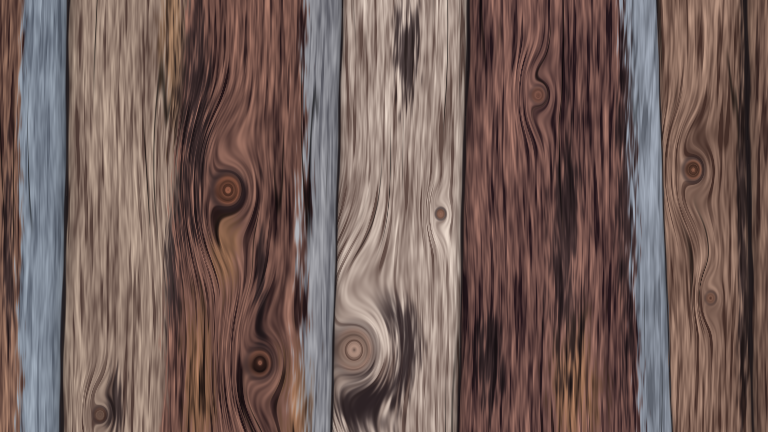
A Shadertoy shader for this texture:

```glsl
// Weathered upright timber boards with knots, stains, cracks and grey worn edges.

// Lengths are in canvas heights. Strips run left to right.
const int STRIPS = 10, KNOTS = 8, DARK_STAINS = 11, GOLD_STAINS = 5;
const float RING_FREQ = 44.0, RING_GAIN = 0.14;
const float FIBRE_FREQ = 30.0, FIBRE_GAIN = 0.50;
const float PORE_FREQ = 120.0, PORE_GAIN = 0.50;
const vec3 GAP_COLOR = vec3(0.10, 0.08, 0.09);
const vec3 STAIN_COLOR = vec3(0.17, 0.13, 0.14);
const vec3 GOLD_COLOR = vec3(0.74, 0.54, 0.38);
const vec3 KNOT_COLOR = vec3(0.46, 0.28, 0.21);
const vec4 CRESCENT = vec4(0.82, 0.19, 0.125, 0.05); // centre, radius, width

// Strip borders: x at top, x at bottom, softness, gap width (0 = stain only)
const vec4 EDGE[9] = vec4[9](
    vec4(0.051, 0.042, 0.012, 0.0), vec4(0.160, 0.142, 0.003, 0.008), vec4(0.432, 0.372, 0.022, 0.0),
    vec4(0.708, 0.702, 0.024, 0.0), vec4(0.792, 0.768, 0.003, 0.004), vec4(1.084, 1.060, 0.003, 0.006),
    vec4(1.440, 1.486, 0.020, 0.0), vec4(1.520, 1.556, 0.003, 0.002), vec4(1.725, 1.743, 0.003, 0.009));
const vec3 LIGHT[STRIPS] = vec3[STRIPS](
    vec3(0.64, 0.49, 0.41), vec3(0.60, 0.64, 0.69), vec3(0.76, 0.67, 0.60), vec3(0.62, 0.45, 0.39),
    vec3(0.65, 0.65, 0.67), vec3(0.86, 0.79, 0.74), vec3(0.62, 0.45, 0.40), vec3(0.63, 0.66, 0.71),
    vec3(0.68, 0.55, 0.48), vec3(0.64, 0.51, 0.44));
const vec3 DARK[STRIPS] = vec3[STRIPS](
    vec3(0.24, 0.16, 0.15), vec3(0.37, 0.40, 0.45), vec3(0.38, 0.30, 0.27), vec3(0.20, 0.13, 0.13),
    vec3(0.38, 0.38, 0.41), vec3(0.44, 0.36, 0.33), vec3(0.20, 0.13, 0.14), vec3(0.40, 0.42, 0.46),
    vec3(0.32, 0.23, 0.20), vec3(0.28, 0.20, 0.18));
// Knots: centre, radius, strength of colour
const vec4 KNOT[KNOTS] = vec4[KNOTS](
    vec4(0.528, 0.56, 0.040, 1.0), vec4(0.602, 0.16, 0.035, 0.7), vec4(0.820, 0.19, 0.055, 0.5),
    vec4(1.605, 0.607, 0.026, 0.9), vec4(1.020, 0.505, 0.013, 0.9), vec4(0.232, 0.04, 0.018, 0.5),
    vec4(1.246, 0.78, 0.020, 0.5), vec4(1.645, 0.31, 0.014, 0.5));
// Stains: centre, radii
const vec4 DARK_STAIN[DARK_STAINS] = vec4[DARK_STAINS](
    vec4(0.94, 0.88, 0.035, 0.18), vec4(0.605, 0.37, 0.018, 0.20), vec4(0.45, 0.72, 0.05, 0.38),
    vec4(0.40, 0.35, 0.025, 0.22), vec4(0.265, 0.08, 0.028, 0.11), vec4(1.13, 0.16, 0.04, 0.15),
    vec4(1.31, 0.42, 0.055, 0.34), vec4(1.45, 0.55, 0.026, 0.55), vec4(0.86, 0.05, 0.09, 0.10),
    vec4(0.02, 0.40, 0.02, 0.30), vec4(1.72, 0.50, 0.016, 0.60));
const vec4 GOLD_STAIN[GOLD_STAINS] = vec4[GOLD_STAINS](
    vec4(0.455, 0.12, 0.05, 0.26), vec4(0.68, 0.05, 0.05, 0.22), vec4(1.33, 0.10, 0.07, 0.22),
    vec4(0.40, 0.90, 0.04, 0.28), vec4(0.52, 0.42, 0.05, 0.12));

vec2 gradient(vec2 cell) {
    vec3 q = fract(cell.xyx * vec3(0.1031, 0.1030, 0.0973));
    q += dot(q, q.yzx + 33.33);
    float angle = 6.2832 * fract((q.x + q.y) * q.z);
    return vec2(cos(angle), sin(angle));
}
float noise(vec2 p) {
    vec2 i = floor(p), f = p - i, u = f * f * (3.0 - 2.0 * f), e = vec2(0.0, 1.0);
    float low = mix(dot(gradient(i), f), dot(gradient(i + e.yx), f - e.yx), u.x);
    float high = mix(dot(gradient(i + e), f - e), dot(gradient(i + e.yy), f - e.yy), u.x);
    return 1.4 * mix(low, high, u.y);
}
float edgeX(int i, float y) {
    return mix(EDGE[i].y, EDGE[i].x, y) + 0.004 * noise(vec2(y * 5.0, float(i) * 7.3));
}
// Number of gaps to the left of a point
float boardAt(vec2 p) {
    float n = 0.0;
    for (int i = 0; i < STRIPS - 1; i++) n += step(0.001, EDGE[i].w) * step(edgeX(i, p.y), p.x);
    return n;
}
float stain(vec2 p, vec4 s, float grain) {
    return smoothstep(1.0, 0.2, length((p - s.xy) / s.zw) + 0.7 * grain);
}

void mainImage(out vec4 fragColor, in vec2 fragCoord) {
    vec2 p = fragCoord / iResolution.y;
    float pixel = 1.0 / iResolution.y, board = boardAt(p);
    vec2 seed = board * vec2(17.0, 5.0);

    // Grain coordinate, bent into rings around the knots
    float across = p.x + 0.010 * noise(vec2(p.x * 5.0 + board * 9.0, p.y * 2.5));
    float knotMask = 0.0, knotRim = 0.0;
    for (int i = 0; i < KNOTS; i++) {
        vec4 k = KNOT[i];
        vec2 d = p - k.xy, q = d * vec2(1.0, 0.55) / k.z;
        float own = step(abs(boardAt(k.xy) - board), 0.5), r = length(d * vec2(1.0, 0.85));
        across = mix(across, k.x + r, own * exp(-dot(q, q) / 4.0));
        knotMask = max(knotMask, own * k.w * smoothstep(k.z, k.z * 0.6, r));
        knotRim = max(knotRim, own * k.w * smoothstep(k.z * 0.35, 0.0, abs(r - k.z * 0.9)));
    }

    // Fibres, growth rings and short dark pores
    float grain = 0.0, gain = FIBRE_GAIN, freq = FIBRE_FREQ;
    for (int i = 0; i < 4; i++) {
        float visible = 1.0 - smoothstep(0.6, 1.4, freq * pixel);
        grain += gain * visible * noise(vec2(across * freq, p.y * (1.0 + freq * 0.09)) + seed);
        gain *= 1.05;
        freq *= 2.0;
    }
    float phase = 6.2832 * (across * RING_FREQ + 2.2 * noise(vec2(across * 6.0, p.y * 1.4) + seed));
    float rings = sin(phase + 0.7 * sin(phase));
    float pores = smoothstep(0.12, 0.45, noise(vec2(across * PORE_FREQ, p.y * 5.0) + seed + 20.0));
    float patches = noise(p * vec2(7.0, 2.2) + seed);
    float tone = 0.54 + 0.48 * grain + RING_GAIN * rings + 0.25 * patches - PORE_GAIN * pores;

    // Strip colours, gaps and shade beside them
    vec3 light = LIGHT[0], dark = DARK[0];
    float gap = 0.0, shade = 0.0;
    for (int i = 0; i < STRIPS - 1; i++) {
        vec4 e = EDGE[i];
        float d = p.x - edgeX(i, p.y), soft = max(e.z * 0.6, pixel);
        float cover = smoothstep(-soft, soft, d + 1.3 * grain * e.z);
        light = mix(light, LIGHT[i + 1], cover);
        dark = mix(dark, DARK[i + 1], cover);
        float halfGap = e.w * (0.5 + 0.4 * noise(vec2(p.y * 9.0, float(i) * 3.7)));
        gap = max(gap, step(0.001, e.w) * smoothstep(halfGap + pixel, halfGap - pixel, abs(d)));
        shade = max(shade, step(0.001, e.w) * exp(-abs(d) / (e.w * 1.5 + 0.0001)));
    }
    vec3 color = mix(dark, light, clamp(tone, -0.15, 1.15));

    // Stains
    for (int i = 0; i < GOLD_STAINS; i++)
        color = mix(color, GOLD_COLOR * (0.4 + 0.8 * tone), 0.6 * stain(p, GOLD_STAIN[i], grain));
    for (int i = 0; i < DARK_STAINS; i++)
        color = mix(color, STAIN_COLOR * (0.7 + 0.6 * tone), 0.75 * stain(p, DARK_STAIN[i], grain));
    vec2 c = p - CRESCENT.xy;
    float arc = smoothstep(CRESCENT.w, 0.0, abs(length(c) - CRESCENT.z) + 0.03 * grain);
    color = mix(color, STAIN_COLOR, 0.85 * arc * smoothstep(-0.02, 0.07, c.x - 0.4 * c.y));

    // Knots, cracks and gaps
    color = mix(color, KNOT_COLOR * (0.6 + 0.2 * rings + 0.4 * tone), 0.8 * knotMask);
    color = mix(color, STAIN_COLOR, 0.6 * knotRim);
    float crack = smoothstep(0.08, 0.0, abs(noise(vec2(across * 30.0, p.y * 1.3) + seed + 40.0)));
    crack *= smoothstep(0.1, 0.5, noise(vec2(across * 12.0, p.y * 2.5) + seed + 80.0));
    color *= (1.0 - 0.55 * crack) * (1.0 - 0.4 * shade);
    fragColor = vec4(clamp(mix(color, GAP_COLOR, 0.85 * gap), 0.0, 1.0), 1.0);
}
```
